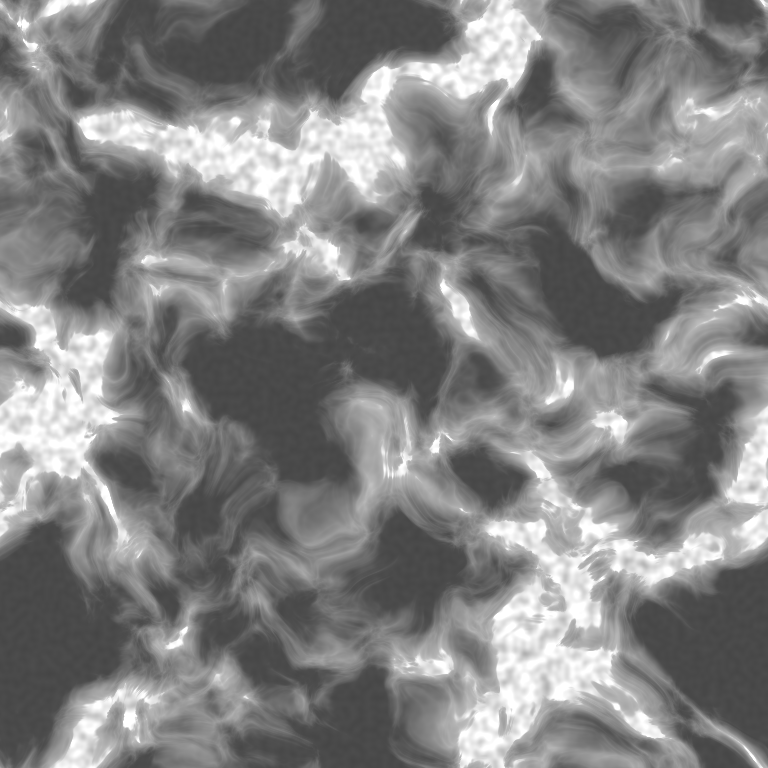
Give the GLSL for this texture, as a WebGL 2 fragment shader.

```glsl
#version 300 es
precision highp float;
// Tiling grey smoke: dark hollows, billowing wisps and ragged glowing white veins.

uniform vec2 u_resolution;
out vec4 fragColor;

const float TAU = 6.2831853;
const float NOISE_DEVIATION = 0.2157; // standard deviation of one noise layer
const float FLOOR_GREY = 0.285;

// Integer hash of a lattice cell, giving a value from 0 to 1.
float hash(ivec2 cell, int seed) {
    uvec2 v = uvec2(cell + ivec2(seed * 131, seed * 57)) * 1664525u + 1013904223u;
    v.x += v.y * 1664525u;
    v.y += v.x * 1664525u;
    v ^= v >> 16u;
    v.x += v.y * 1664525u;
    v.x ^= v.x >> 16u;
    return float(v.x & 65535u) / 65536.0;
}

float cornerSlope(ivec2 cell, vec2 offset, int period, int seed) {
    ivec2 wrapped = (cell + 8 * period) % period;
    float angle = TAU * hash(wrapped, seed);
    return dot(vec2(cos(angle), sin(angle)), offset);
}

// Gradient noise that wraps after "period" cells, scaled to unit deviation.
float gradientNoise(vec2 p, int period, int seed) {
    ivec2 cell = ivec2(floor(p));
    vec2 f = fract(p);
    vec2 fade = f * f * f * (f * (f * 6.0 - 15.0) + 10.0);
    float a = cornerSlope(cell, f, period, seed);
    float b = cornerSlope(cell + ivec2(1, 0), f - vec2(1.0, 0.0), period, seed);
    float c = cornerSlope(cell + ivec2(0, 1), f - vec2(0.0, 1.0), period, seed);
    float d = cornerSlope(cell + ivec2(1, 1), f - vec2(1.0), period, seed);
    return mix(mix(a, b, fade.x), mix(c, d, fade.x), fade.y) / NOISE_DEVIATION;
}

// Layered noise with zero mean and unit deviation; "ridged" folds each layer.
float layeredNoise(vec2 uv, int period, int octaves, float gain, bool ridged, int seed) {
    float sum = 0.0, energy = 0.0, amplitude = 1.0;
    for (int i = 0; i < octaves; i++) {
        vec2 p = uv * float(period) + vec2(0.37, 0.71) * float(i + 1);
        float n = gradientNoise(p, period, seed + i);
        if (ridged) n = (0.798 - abs(n)) / 0.603;
        sum += amplitude * n;
        energy += amplitude * amplitude;
        amplitude *= gain;
        period *= 2;
    }
    return sum / sqrt(energy);
}

// Pushes the plane about by a pair of noise fields.
vec2 warp(vec2 uv, int period, int octaves, float amount, int seed) {
    return uv + amount * vec2(layeredNoise(uv, period, octaves, 0.5, false, seed),
                              layeredNoise(uv, period, octaves, 0.5, false, seed + 20));
}

// Smoke density with roughly unit deviation.
float smokeDensity(vec2 swirl, vec2 curl) {
    float fold = abs(layeredNoise(swirl, 4, 5, 0.45, false, 50));
    float cover = layeredNoise(swirl, 3, 4, 0.5, false, 60);
    float strands = layeredNoise(curl, 8, 5, 0.55, true, 70);
    return (0.8 - fold + 0.45 * cover + 0.33 * strands) / 0.83;
}

// Linear ramp that eases into the flat dark floor.
float smokeGrey(float density) {
    float rise = 0.487 + 0.225 * density - FLOOR_GREY;
    return FLOOR_GREY + 0.5 * (rise + sqrt(rise * rise + 0.0016));
}

void main() {
    vec2 uv = gl_FragCoord.xy / u_resolution;
    vec2 swirl = warp(uv, 4, 3, 0.02, 1);
    vec2 curl = warp(swirl, 9, 3, 0.011, 10);

    float density = smokeDensity(swirl, curl);
    float grey = smokeGrey(density);

    // Mottled white cores with crisp edges
    float mottle = layeredNoise(uv, 44, 2, 0.7, false, 90);
    float core = smoothstep(1.0, 1.3, density + 0.04 * mottle);
    grey = mix(grey, 0.92 + 0.07 * mottle, core);

    // Faint grain
    grey += 0.005 * layeredNoise(uv, 96, 1, 0.5, false, 100);
    fragColor = vec4(vec3(clamp(grey, 0.0, 1.0)), 1.0);
}
```
